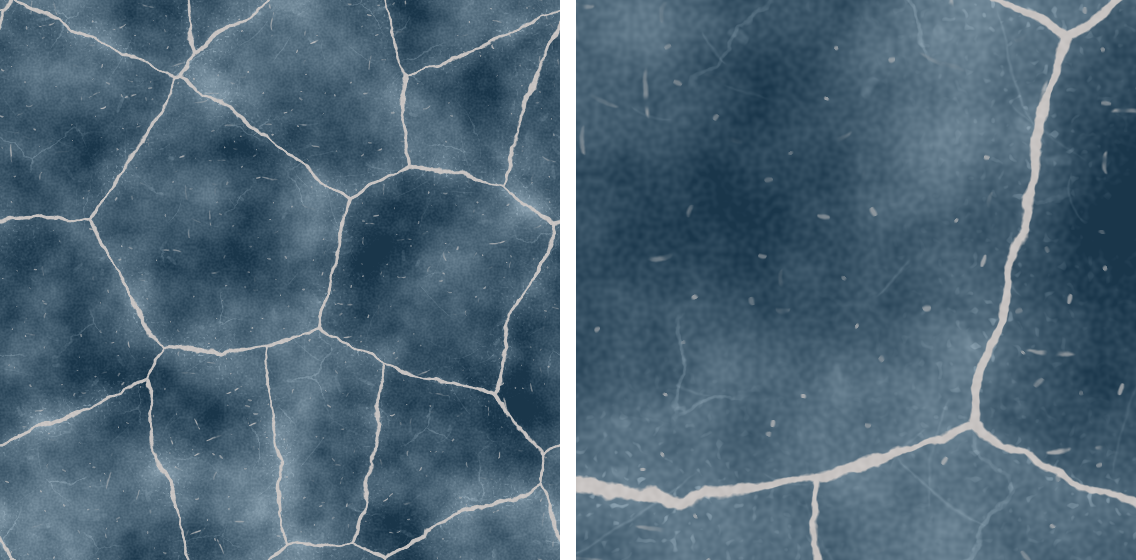
Left: the whole. Right: its middle third, enlarged.
A Shadertoy shader for this texture:

```glsl
// Weathered slate-blue surface split by pale cracks, with hazy halos, grain and scratches.
// Cracks are edges of a wrapped, warped Voronoi diagram; clouds are wrapped gradient noise;
// scratches are tapered strokes scattered over wrapped grids.
#define DEEP_BLUE vec3(0.10, 0.21, 0.29)
#define HAZE_BLUE vec3(0.50, 0.59, 0.65)
#define CHALK vec3(0.80, 0.78, 0.77)
#define CRACK_CELLS 3.0
#define CRACK_HALF_WIDTH 0.0027
#define TWIN_CHANCE 0.4
#define HALO_REACH 0.036
#define HALO_GAIN 0.34
#define CLOUD_GAIN 0.66
#define BASE_TONE 0.31
#define GRAIN_GAIN 0.17

vec3 hash(vec2 cell, float seed) {
    uvec3 v = uvec3(ivec3(vec3(cell, seed)));
    for (int i = 0; i < 2; i++) {
        v = v * 1664525u + 1013904223u;
        v.x += v.y * v.z;
        v.y += v.z * v.x;
        v.z += v.x * v.y;
        v ^= v >> 16u;
    }
    return vec3(v & 65535u) / 65535.0;
}

// Gradient of one lattice corner, wrapped at the period
float corner(vec2 cell, vec2 offset, float period, float seed) {
    float angle = 6.28318 * hash(mod(cell, period), seed).x;
    return dot(vec2(cos(angle), sin(angle)), offset);
}

// Tiling gradient noise, about -0.7 to 0.7
float noise(vec2 p, float period, float seed) {
    p *= period;
    vec2 i = floor(p), f = p - i, e = vec2(1, 0);
    vec2 u = f * f * f * (f * (f * 6.0 - 15.0) + 10.0);
    float low = mix(corner(i, f, period, seed), corner(i + e, f - e, period, seed), u.x);
    float high = mix(corner(i + e.yx, f - e.yx, period, seed),
                     corner(i + 1.0, f - 1.0, period, seed), u.x);
    return mix(low, high, u.y);
}

float fbm(vec2 p, float period, float seed) {
    float sum = 0.0, gain = 1.0;
    for (int i = 0; i < 5; i++) {
        sum += gain * noise(p, period, seed + float(i));
        period *= 2.0;
        gain *= 0.52;
    }
    return sum;
}

// Some cells hold a second site, which gives narrow slivers
vec2 site(vec2 cell, float twin, float n, float seed) {
    vec3 h = hash(mod(cell, n), seed + twin);
    if (twin > 0.5 && h.z > TWIN_CHANCE) return vec2(90.0);
    return cell + 0.05 + 0.9 * h.xy;
}

// x: distance to the nearest Voronoi edge, y: random value of the region
vec2 cracks(vec2 p, float n, float seed) {
    p *= n;
    vec2 base = floor(p), nearest = vec2(9.0);
    float region = 0.0, edge = 9.0;
    for (int k = 0; k < 50; k++) {
        vec2 cell = base + vec2(k % 5, (k / 5) % 5) - 2.0;
        float twin = float(k / 25);
        vec2 d = site(cell, twin, n, seed) - p;
        if (dot(d, d) < dot(nearest, nearest)) {
            nearest = d;
            region = hash(mod(cell, n), seed + twin + 7.0).x;
        }
    }
    for (int k = 0; k < 50; k++) {
        vec2 cell = base + vec2(k % 5, (k / 5) % 5) - 2.0;
        vec2 d = site(cell, float(k / 25), n, seed) - p;
        vec2 apart = d - nearest;
        if (dot(apart, apart) > 0.00001)
            edge = min(edge, dot(0.5 * (d + nearest), normalize(apart)));
    }
    return vec2(edge / n, region);
}

// Tapered, slightly bent strokes; a small spread keeps them near the axes
float strokes(vec2 p, float n, float seed, vec2 halfSize, float keep, float spread, float blur) {
    vec2 base = floor(p * n);
    float ink = 0.0;
    for (int k = 0; k < 9; k++) {
        vec2 cell = base + vec2(k % 3, k / 3) - 1.0;
        vec3 place = hash(mod(cell, n), seed), form = hash(mod(cell, n), seed + 1.0);
        if (place.z > keep) continue;
        float angle = (form.x - 0.5) * spread + (form.y > 0.6 ? 1.5708 : 0.0);
        vec2 d = p - (cell + place.xy) / n, dir = vec2(cos(angle), sin(angle));
        float size = mix(0.25, 1.0, form.z * form.z);
        float along = dot(d, dir) / (halfSize.x * size);
        float across = dot(d, vec2(-dir.y, dir.x)) + (form.y - 0.5) * 0.25 * halfSize.x * along * along;
        float w = halfSize.y * sqrt(max(0.0, 1.0 - along * along));
        float body = 1.0 - smoothstep(w - blur, w + blur, abs(across));
        ink = max(ink, body * (1.0 - smoothstep(0.75, 1.0, abs(along))) * mix(0.4, 1.0, form.x));
    }
    return ink;
}

void mainImage(out vec4 fragColor, in vec2 fragCoord) {
    vec2 p = fragCoord / iResolution.xy;
    float soft = max(0.0009, 0.7 / iResolution.y);

    // Warped cracks with uneven width
    vec2 bend = vec2(noise(p, 8.0, 11.0), noise(p, 8.0, 12.0)) * 0.022;
    vec2 jag = vec2(fbm(p, 26.0, 13.0), fbm(p, 26.0, 23.0)) * 0.007;
    vec2 crack = cracks(p + bend + jag, CRACK_CELLS, 31.0);
    float width = CRACK_HALF_WIDTH * (1.0 + 0.8 * noise(p, 22.0, 41.0));
    float line = 1.0 - smoothstep(width - soft, width + soft, crack.x);

    // Cloudy ground, brighter along the cracks
    float patches = fbm(p, 5.0, 51.0);
    float halo = exp(-crack.x / HALO_REACH) * clamp(0.9 + 1.4 * noise(p, 9.0, 61.0), 0.2, 1.6);
    float tone = BASE_TONE + CLOUD_GAIN * patches + HALO_GAIN * halo;
    tone += 0.16 * (crack.y - 0.5) + 0.13 * fbm(p, 28.0, 71.0);

    // Grain and sandy dust
    float grain = noise(p, 230.0, 81.0);
    tone += GRAIN_GAIN * grain + 0.35 * halo * smoothstep(0.25, 0.5, noise(p, 190.0, 82.0));

    // Smudges, hairlines and broken faint cracks
    vec2 rough = p + jag * 0.4;
    float worn = smoothstep(-0.2, 0.25, noise(p, 12.0, 91.0));
    float hair = 1.0 - smoothstep(0.0004, 0.0022, cracks(p + bend + jag * 1.5, 7.0, 95.0).x);
    tone += 0.24 * hair * smoothstep(0.05, 0.35, noise(p, 10.0, 99.0));
    tone += 0.22 * worn * strokes(rough, 17.0, 101.0, vec2(0.022, 0.0032), 0.55, 6.3, 0.0015);
    tone += 0.2 * strokes(rough, 13.0, 111.0, vec2(0.05, 0.0008), 0.6, 2.2, soft);

    // Chalky ticks and specks
    float ticks = worn * strokes(rough, 27.0, 121.0, vec2(0.019, 0.0013), 0.42, 0.9, soft);
    ticks *= smoothstep(-0.3, 0.1, noise(p, 90.0, 131.0));
    float specks = strokes(rough, 41.0, 141.0, vec2(0.0045, 0.0014), 0.2, 3.0, soft);

    vec3 color = mix(DEEP_BLUE, HAZE_BLUE, clamp(tone, 0.0, 1.1));
    color = mix(color, CHALK, 0.85 * max(ticks, 0.8 * specks));
    color = mix(color, CHALK + 0.04 * grain, 0.96 * line);
    fragColor = vec4(color, 1.0);
}
```
